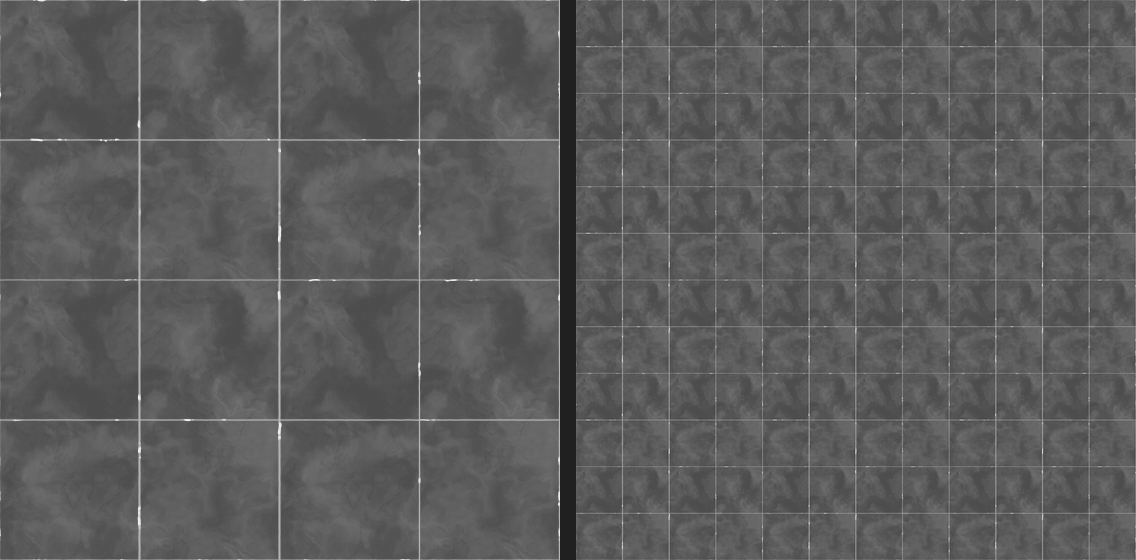
Left, the tile; right, the same tile 3 across and 3 down.
A Shadertoy shader for this texture:

```glsl
#define TILES 4.0
#define BLOTCHES 4.0
#define VEINS 9.0
#define CHIPS 32.0
#define SLAB_DARK 0.30
#define SLAB_LIGHT 0.415
#define VEIN_STRENGTH 0.028
#define GROUT_COLOR vec3(0.71)
#define CHIP_COLOR vec3(0.93)
#define JOINT_WIDTH vec2(0.0030, 0.0019)
#define JOINT_VARIATION vec2(0.0009, -0.0003)
#define JOINT_SHIFT vec2(-0.0009, 0.0)

const float PI = 3.14159;

vec2 hash(vec2 p) {
    vec3 q = fract(p.xyx * vec3(0.1031, 0.1030, 0.0973));
    q += dot(q, q.yzx + 33.33);
    return fract((q.xx + q.yz) * q.zy);
}

// Gradient of one lattice corner, dotted with the offset to it
float corner(vec2 cell, vec2 offset, float period, float seed) {
    return dot(hash(mod(cell, period) + seed) * 2.0 - 1.0, offset);
}

// Gradient noise that wraps after a whole number of cells
float noise(vec2 p, float period, float seed) {
    vec2 i = floor(p), f = p - i;
    vec2 u = f * f * f * (f * (f * 6.0 - 15.0) + 10.0);
    vec2 e = vec2(1.0, 0.0);
    float low = mix(corner(i, f, period, seed),
                    corner(i + e, f - e, period, seed), u.x);
    float high = mix(corner(i + e.yx, f - e.yx, period, seed),
                     corner(i + 1.0, f - 1.0, period, seed), u.x);
    return mix(low, high, u.y);
}

float fbm(vec2 p, float period, float seed) {
    float sum = 0.0, amplitude = 1.0;
    for (int octave = 0; octave < 6; octave++) {
        sum += amplitude * noise(p, period, seed);
        p *= 2.0;
        period *= 2.0;
        amplitude *= 0.52;
        seed += 17.0;
    }
    return sum;
}

// Thin curling lines that fade in and out
float veins(vec2 p, vec2 warp, float seed) {
    float n = noise(p * VEINS + 1.6 * warp, VEINS, seed);
    float line = 1.0 - smoothstep(0.0, 0.03 + fwidth(n), abs(n));
    return line * smoothstep(-0.05, 0.3, noise(p * 6.0 + warp, 6.0, seed + 5.0));
}

// Stone tone; p covers one period of the slab pattern
float slab(vec2 p) {
    vec2 s = p * BLOTCHES;
    vec2 warp = vec2(fbm(s, BLOTCHES, 11.0), fbm(s, BLOTCHES, 47.0));
    float blotch = fbm(s + 0.7 * warp, BLOTCHES, 83.0);
    float tone = mix(SLAB_DARK, SLAB_LIGHT, smoothstep(-0.5, 0.55, blotch));
    float relief = smoothstep(-0.45, 0.1, blotch);
    tone += 0.03 * relief * fbm(p * 24.0 + 2.0 * warp, 24.0, 131.0);
    tone += VEIN_STRENGTH * relief * (veins(p, warp, 170.0) - veins(p, warp.yx, 210.0));
    return tone + 0.012 * noise(p * 128.0, 128.0, 250.0);
}

// Lays one joint over the colour, with pale chips along it
vec3 addJoint(vec3 color, float across, float along, float line, float width, float pixel) {
    float seed = 300.0 + 13.0 * line;
    float chip = smoothstep(0.2, 0.36, noise(vec2(along * CHIPS, 0.5), CHIPS, seed));
    chip *= smoothstep(-0.25, 0.1, noise(vec2(along * 128.0, 0.5), 128.0, seed + 7.0));
    float wobble = noise(vec2(along * 96.0, 0.5), 96.0, seed + 3.0);
    across += wobble * (0.0004 + 0.002 * chip);
    float halfWidth = 0.5 * width + 0.0007 * chip;
    float inner = max(across - 0.5 * pixel, -halfWidth);
    float outer = min(across + 0.5 * pixel, halfWidth);
    float coverage = clamp((outer - inner) / pixel, 0.0, 1.0);
    return mix(color, mix(GROUT_COLOR, CHIP_COLOR, chip), coverage);
}

void mainImage(out vec4 fragColor, in vec2 fragCoord) {
    vec2 p = fragCoord / iResolution.xy;
    vec2 pixel = 1.0 / iResolution.xy;

    // The stone pattern spans two tiles each way
    vec3 color = vec3(slab(p * TILES * 0.5));

    // Nearest joint in each direction, with its own width
    vec2 grid = (p - JOINT_SHIFT) * TILES;
    vec2 index = floor(grid + 0.5);
    vec2 across = (grid - index) / TILES;
    vec2 line = mod(index, TILES);
    vec2 phase = vec2(2.0 * PI / TILES * (line.x - 1.5), PI * line.y);
    vec2 width = JOINT_WIDTH + JOINT_VARIATION * cos(phase);

    color = addJoint(color, across.y, p.x, line.y + TILES, width.y, pixel.y);
    color = addJoint(color, across.x, p.y, line.x, width.x, pixel.x);
    fragColor = vec4(color, 1.0);
}
```
